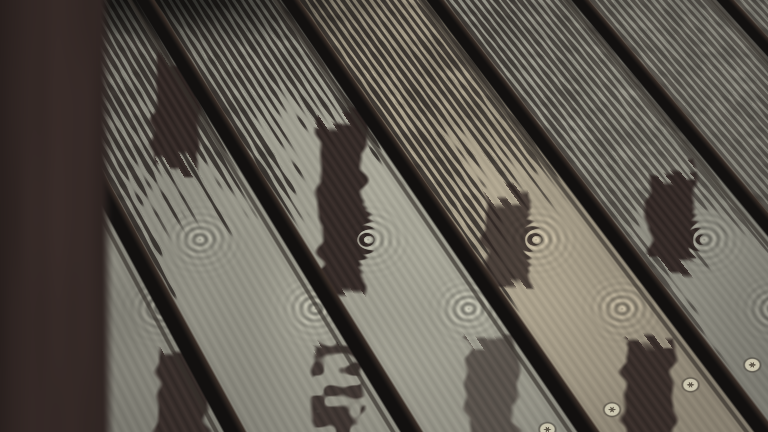
Write a WebGL 2 fragment shader that draws this texture.

```glsl
#version 300 es
precision highp float;
// Wet grooved deck boards running diagonally, behind a blurred post.
// A perspective board coordinate repeats gaps and grooves; a water film hides
// the lower grooves and carries dark reflections, ripples and screw heads.

uniform vec2 u_resolution;
out vec4 outColor;

float hash(vec2 p) {
    return fract(sin(dot(p, vec2(127.1, 311.7))) * 43758.5453);
}

float noise(vec2 p) {
    vec2 i = floor(p), f = fract(p);
    f = f * f * (3.0 - 2.0 * f);
    return mix(mix(hash(i), hash(i + vec2(1, 0)), f.x),
               mix(hash(i + vec2(0, 1)), hash(i + vec2(1, 1)), f.x), f.y);
}

// Left edge of board s at depth t, where t runs from the top downwards
float boardX(float s, float t) {
    return 0.544 * t + s * (0.3357 + 0.0734 * t);
}

// Concentric rings fading outwards from a fallen drop
float ripple(vec2 d) {
    float r = length(d * vec2(1.0, 1.2));
    float broken = 0.35 + 0.9 * noise(d * 40.0 + 7.0);
    return sin(r * 330.0) * exp(-r * r / 0.0035) * broken;
}

// Soft upright bar used for each dark reflection
float bar(vec2 d, vec2 halfSize) {
    vec2 e = abs(d) - halfSize;
    return 1.0 - smoothstep(-0.007, 0.007, max(e.x, e.y));
}

void main() {
    vec2 p = gl_FragCoord.xy / u_resolution.y;
    p.y = 1.0 - p.y;
    float t = p.y;

    // Board number k, position u across it
    float s = (p.x - 0.544 * t) / (0.3357 + 0.0734 * t);
    float k = floor(s), u = s - k;
    float aa = fwidth(s);

    // Grooves, each with its own random length
    float g = u * 18.0;
    float id = floor(g) + k * 18.0;
    float h = hash(vec2(id, 3.0));
    float across = abs(fract(g) - 0.5);
    float wear = noise(vec2(id * 3.7, t * 28.0));

    // Dry part reaches lower along the left side of each board
    float shore = 0.29 + 0.09 * abs(k - 1.0) + 0.34 * exp(-u * 6.0);
    shore += (h - 0.5) * 0.2 + (wear - 0.5) * 0.14;
    float dry = smoothstep(-0.1, 0.14, shore - t);

    // Sky light on the film, brightest in the middle
    float glow = exp(-dot(p - vec2(0.98, 0.46), (p - vec2(0.98, 0.46)) * vec2(1.3, 1.6)));
    vec3 color = mix(vec3(0.40, 0.395, 0.37), vec3(0.65, 0.645, 0.59), glow);
    color *= 0.96 + 0.08 * noise(p * 7.0);
    color *= mix(vec3(1), vec3(1.05, 1.0, 0.95), 1.0 - min(abs(k - 2.0), 1.0));
    color *= 1.0 + 0.05 * (across - 0.25) * 4.0 * (1.0 - dry);

    // Ripples shade the film and bend the reflections
    float waves = ripple(p - vec2(0.463 + 0.389 * k, 0.555))
                + ripple(p - vec2(0.73 + 0.355 * k, 0.715));
    color *= 1.0 + 0.22 * waves;

    // Dark grooves where the wood stands clear of the water
    float w = 0.09 + 0.2 * dry * (0.5 + wear);
    float line = 1.0 - smoothstep(w - 9.0 * aa, w + 9.0 * aa, across);
    line *= smoothstep(0.05, 0.4, dry) * mix(0.9, 0.6, smoothstep(0.9, 1.7, p.x));
    color = mix(color, vec3(0.19, 0.17, 0.155), line);
    color *= 1.0 + 0.18 * dry * (noise(vec2(id * 2.0, t * 70.0)) - 0.6);

    // Two reflected uprights per board, ragged along the grooves
    vec2 q = p;
    q.x += 0.018 * waves + 0.026 * (noise(vec2(p.x * 12.0, t * 36.0)) - 0.5);
    q.y += (h - 0.5) * 0.06 + (wear - 0.5) * 0.03;
    vec2 high = vec2(0.41 + 0.382 * k, 0.255 + 0.3 * k - 0.072 * k * k);
    float tall = 0.105 + 0.1 * exp(-2.0 * (k - 1.0) * (k - 1.0));
    vec2 low = vec2(0.782 + 0.359 * k, 0.97);
    float patches = smoothstep(0.3, 0.6, noise(p * vec2(34.0, 42.0)));
    float lowShade = k == 0.0 ? 0.85 * patches : (k == 1.0 ? 0.6 : 0.92);
    float shade = max(bar(q - high, vec2(0.053, tall)) * (k == 2.0 ? 0.8 : 0.96),
                      bar(q - low, vec2(0.056, 0.18)) * lowShade);
    vec3 reflected = vec3(0.19, 0.15, 0.14) * (0.85 + 0.6 * across);
    color = mix(color, reflected, shade);

    // Gloom at the upper left
    color *= 1.0 - 0.65 * smoothstep(0.13, 0.0, t) * smoothstep(0.95, 0.4, p.x);

    // Gaps: thin wet lip, black core, brown right wall
    float side = s - floor(s + 0.5);
    float d = abs(side);
    float lip = 1.0 - smoothstep(0.007, 0.007 + 1.5 * aa, abs(side + 0.105));
    color = mix(color, vec3(0.2, 0.18, 0.16), 0.7 * lip);
    vec3 wall = mix(vec3(0.07, 0.063, 0.06), vec3(0.24, 0.19, 0.16),
                    smoothstep(0.01, 0.07, side));
    color = mix(color, wall, 1.0 - smoothstep(0.064 - aa, 0.064 + aa, d));

    // Screw heads, two per board along a slanted row
    float screwS = k + 0.5 + (u < 0.5 ? -0.277 : 0.277);
    float screwT = 1.178 - 0.1034 * screwS;
    vec2 v = p - vec2(boardX(screwS, screwT), screwT);
    float r = length(v * vec2(1.0, 1.2));
    float px = 1.0 / u_resolution.y;
    color = mix(color, vec3(0.25, 0.23, 0.2), 0.6 * (1.0 - smoothstep(0.018, 0.024, r)));
    color = mix(color, vec3(0.8, 0.78, 0.69), 1.0 - smoothstep(0.017 - px, 0.017 + px, r));
    float star = 0.006 + 0.002 * cos(6.0 * atan(v.y, v.x + 1e-5));
    color = mix(color, vec3(0.36, 0.33, 0.28), 1.0 - smoothstep(star - px, star + px, r));

    // Out-of-focus post in front
    vec3 post = vec3(0.195, 0.152, 0.142) * (0.84 + 0.25 * sin(p.x * 11.0));
    post *= 0.95 + 0.1 * noise(p * vec2(30.0, 4.0));
    color = mix(post, color, smoothstep(0.228, 0.262, p.x - 0.008 * t));
    outColor = vec4(color, 1.0);
}
```
